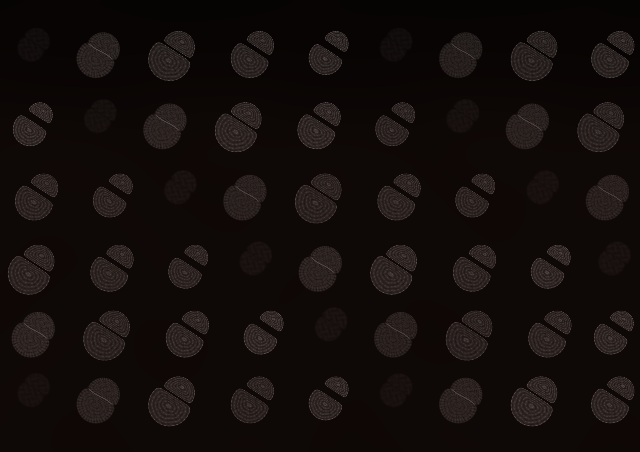
Give the GLSL for this pattern, as a WebGL 1 fragment shader.

```glsl
precision highp float;
// Nine by six grid of split, ringed seed forms cycling through five stages on near-black.

uniform vec2 u_resolution;

#define SPAN 768.0                        // design units across the canvas
#define COLS 9
#define ROWS 6
#define STAGES 5.0
#define PITCH vec2(87.0, 85.5)
#define ORIGIN vec2(40.0, 65.0)           // first form, measured from top left
#define TILT 0.576                        // angle of the split
#define RINGS 5.5
#define LINE_HALF 0.5
#define GROUND vec3(0.055, 0.030, 0.023)
#define CHALK vec3(0.50, 0.44, 0.425)

const float TAU = 6.2831853;

float hash(vec2 c) {
  return fract(sin(dot(c, vec2(12.99, 78.23))) * 4375.85);
}

float stroke(float d, float halfWidth, float px) {
  return 1.0 - smoothstep(max(0.0, halfWidth - 0.5 * px), halfWidth + 0.5 * px, abs(d));
}

// Layered sines for uneven chalk.
float mottle(vec2 p) {
  return 0.5 + 0.25 * sin(p.x * 0.43 + 2.0 * sin(p.y * 0.31))
             + 0.25 * sin(p.y * 0.57 + 2.0 * sin(p.x * 0.37));
}

// Scale about the focus: 0 at the focus, 1 on the rim of a unit disc cut by y = 0.
float cutDiscScale(vec2 q, float center, float focus) {
  float f = focus - center;
  float k = 1.0 - f * f;
  float b = f * q.y;
  float arc = (b + sqrt(b * b + k * dot(q, q))) / k;
  float chord = max(-q.y / focus, 0.0);
  float rim = pow(pow(arc, 9.0) + pow(chord, 9.0), 1.0 / 9.0);
  float eye = length(q * vec2(0.8, 1.3));
  return mix(eye, rim, smoothstep(0.0, 0.7, rim));
}

// Chalk strength of one half; s.y is the height above the split.
float halfForm(vec2 s, float radius, float center, float focus, float stage, float seed, float px) {
  vec2 q = s / radius - vec2(0.0, focus);
  float t = cutDiscScale(q, center, focus);
  float a = atan(q.y, q.x + 1e-5);
  float depth = (1.0 - t) * radius;
  float soft = stage < 0.5 ? 3.5 : (stage < 1.5 ? 2.2 : px);
  float inside = smoothstep(-0.5 * soft, 0.5 * soft, depth);
  float grain = mottle(s * 1.6 + seed * 40.0);

  // Stage 0: a faint smudge.
  if (stage < 0.5) return inside * (0.055 + 0.055 * grain);

  float u = t * RINGS + 0.07 * sin(5.0 * a + seed * TAU) + 0.04 * sin(9.0 * a);
  float ring = stroke((fract(u) - 0.5) * radius / RINGS, LINE_HALF, px);
  float fine = 0.5 - 0.5 * cos(2.0 * TAU * u);
  float beads = 0.68 + 0.32 * sin(a * floor(u + 1.0) * 6.0 + seed * TAU);

  // Stage 1: soft rings with a radial fringe.
  if (stage < 1.5) {
    float fringe = sin(36.0 * a + 5.0 * t) * smoothstep(0.4, 1.0, t);
    return inside * (0.15 + 0.13 * ring * beads + 0.08 * fine + 0.07 * fringe + 0.08 * grain);
  }

  // Later stages: crisp beaded rings, rim and a small bright eye.
  float rim = stroke(depth - 0.4, LINE_HALF, px) * (0.7 + 0.3 * sin(30.0 * a + seed * TAU));
  float eye = 1.0 - smoothstep(0.04, 0.16, t);
  float level = 0.14 + 0.08 * fine + 0.10 * grain + 0.28 * ring * beads + 0.14 * eye;
  return max(inside * level, 0.68 * rim);
}

// Both halves of a form; x runs along the split, y across it toward the cap.
float splitForm(vec2 p, float stage, float seed, float px) {
  bool faint = stage < 0.5;
  float bodyRadius = faint ? 16.0 : 25.5 - 2.6 * abs(stage - 2.0);
  float capRadius = faint ? 16.0 : min(20.0, 19.5 - 2.2 * (stage - 2.0));
  float gap = max(0.0, 3.0 * stage - 3.5);
  float body = halfForm(vec2(p.x, 4.0 - p.y), bodyRadius, 0.46, 0.52, stage, seed, px);
  float cap = halfForm(vec2(p.x - 1.0, p.y - 4.0 - gap), capRadius, 0.2, 0.6, stage, seed + 0.37, px);
  float level = max(body, cap);
  if (stage > 0.5 && stage < 1.5) {
    float seam = stroke(p.y - 4.0 - 0.6 * sin(p.x * 0.2), 0.7, px);
    level = max(level, 0.62 * seam * (1.0 - smoothstep(14.0, 21.0, abs(p.x))));
  }
  return level;
}

// Uneven hand placement: rows drift and each stage sits a little differently.
vec2 formCenter(float col, float row, float stage) {
  float drift = row < 0.5 || row > 4.5 ? 0.0 : (row < 1.5 ? -7.0 : 3.5 * row - 5.0);
  vec2 c = ORIGIN + PITCH * vec2(col, row);
  c.x += drift - 1.5 - 7.5 * cos((stage - 1.3) * TAU / STAGES);
  c.y -= 6.5 * max(row - 3.0, 0.0) + (stage < 0.5 ? 10.0 : 0.0);
  return vec2(min(c.x, 736.0), c.y);
}

void main() {
  float px = SPAN / u_resolution.x;
  vec2 p = vec2(gl_FragCoord.x, u_resolution.y - gl_FragCoord.y) * px;
  vec2 along = vec2(cos(TILT), sin(TILT));
  float level = 0.0;
  for (int j = 0; j < ROWS; j++) {
    for (int i = 0; i < COLS; i++) {
      vec2 cell = vec2(float(i), float(j));
      float stage = mod(cell.x - cell.y + STAGES, STAGES);
      vec2 r = p - formCenter(cell.x, cell.y, stage);
      if (dot(r, r) < 1600.0) {
        float seed = hash(cell + 1.0);
        vec2 local = vec2(dot(r, along), dot(r, vec2(along.y, -along.x)));
        level = max(level, splitForm(local, stage, seed, px) * (0.9 + 0.2 * seed));
      }
    }
  }
  // Ground darkens toward the top.
  vec3 ground = GROUND * mix(0.45, 1.0, smoothstep(0.0, 200.0, p.y));
  ground *= 0.96 + 0.08 * mottle(p * 0.05);
  gl_FragColor = vec4(mix(ground, CHALK, clamp(level, 0.0, 1.0)), 1.0);
}
```
